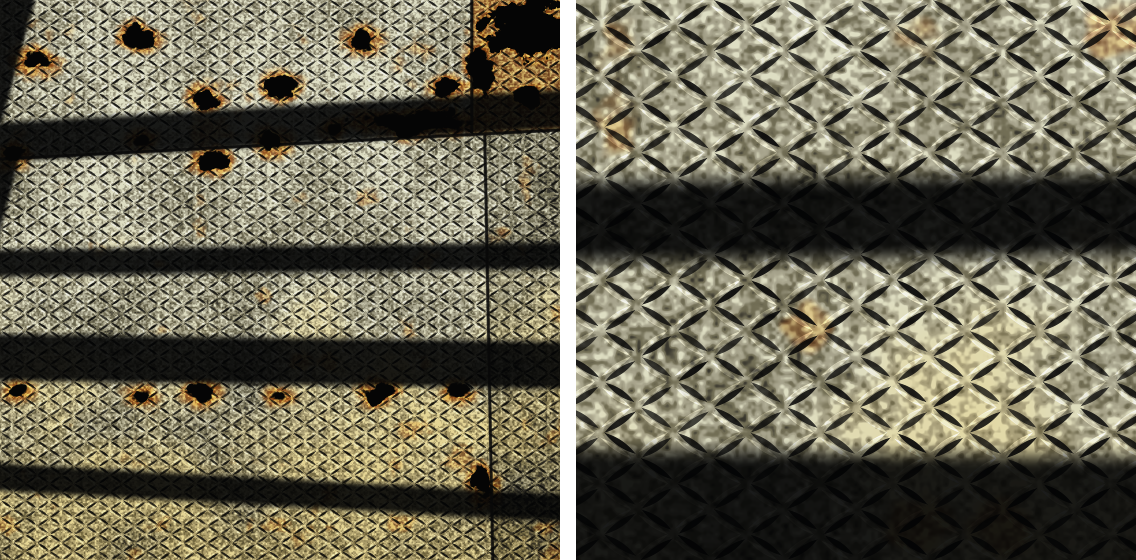
Left, the full canvas; right, a detail of the centre.
Reproduce this texture procedurally as a WebGL 1 fragment shader.

```glsl
precision highp float;
// Worn steel tread plate: a 46 by 66 checkerboard of raised bars that lean
// alternately left and right, over grainy metal with seams and rusted holes.
// Soft shadow bars cross the plates. Place coordinates run down from the top.
uniform vec2 u_resolution;

const vec2 TREADS = vec2(46.0, 66.0);
const vec3 BLACK = vec3(0.03, 0.03, 0.03);
const vec3 DARK = vec3(0.22, 0.21, 0.18);
const vec3 MID = vec3(0.45, 0.43, 0.34);
const vec3 LIGHT = vec3(0.66, 0.64, 0.56);
const vec3 PALE = vec3(0.88, 0.87, 0.78);
const vec3 RUST = vec3(0.58, 0.27, 0.05);
const vec3 OCHRE = vec3(0.88, 0.66, 0.22);

float hash(vec2 p) {
  return fract(sin(dot(p, vec2(127.1, 311.7))) * 43758.5453);
}

float noise(vec2 p) {
  vec2 i = floor(p), f = fract(p);
  f = f * f * (3.0 - 2.0 * f);
  return mix(mix(hash(i), hash(i + vec2(1.0, 0.0)), f.x),
             mix(hash(i + vec2(0.0, 1.0)), hash(i + vec2(1.0, 1.0)), f.x), f.y);
}

float fbm(vec2 p) {
  float sum = 0.0, amp = 0.5;
  for (int i = 0; i < 4; i++) {
    sum += amp * noise(p);
    p = p * 2.03 + 7.1;
    amp *= 0.5;
  }
  return sum / 0.9375;
}

// Steel colour for a brightness from 0 to 1.
vec3 steel(float tone) {
  vec3 c = mix(DARK, MID, smoothstep(0.05, 0.32, tone));
  c = mix(c, LIGHT, smoothstep(0.32, 0.58, tone));
  return mix(c, PALE, smoothstep(0.58, 0.85, tone));
}

// Coverage of a pointed bar; q.x runs along it, q.y across it.
float lens(vec2 q, float halfLength, float halfWidth, float blur) {
  float d = abs(q.y) - halfWidth * (1.0 - q.x * q.x / (halfLength * halfLength));
  return 1.0 - smoothstep(-blur, blur, d);
}

// One tread per cell: x = shaded side, y = lit edge, z = raised body.
vec3 tread(vec2 uv, float pixel) {
  vec2 g = uv * TREADS, cell = floor(g);
  vec2 q = (fract(g) - 0.5) * vec2(1.0, TREADS.x / TREADS.y);
  float lean = mod(cell.x + cell.y, 2.0) * 2.0 - 1.0;
  vec2 axis = vec2(0.83, 0.56 * lean);
  q = vec2(dot(q, axis), dot(q, vec2(-axis.y, axis.x)));
  float size = 0.46 + 0.06 * hash(cell);
  float blur = 0.6 * pixel * TREADS.x;
  float strength = 0.75 + 0.25 * hash(cell + 5.3);
  float shade = lens(q + vec2(0.0, 0.07 * lean), size, 0.085, blur);
  float edge = lens(q - vec2(0.0, 0.10 * lean), size, 0.06, blur);
  return vec3(shade, edge, lens(q, size, 0.15, blur)) * strength;
}

// Signed distance to a ragged hole.
float hole(vec2 p, vec2 centre, vec2 radius, float ragged) {
  float r = min(radius.x, radius.y);
  return (length((p - centre) / radius) - 1.0) * r + (ragged - 0.5) * r * 2.2;
}

// Shadow of a bar whose centre height goes from left to right.
float bar(vec2 p, float left, float right, float halfWidth) {
  float d = abs(p.y - mix(left, right, p.x)) - halfWidth;
  return 1.0 - smoothstep(-0.009, 0.009, d);
}

float seam(float d, float pixel) {
  return 1.0 - smoothstep(0.0012, 0.0025 + pixel, abs(d));
}

void main() {
  vec2 uv = gl_FragCoord.xy / u_resolution;
  vec2 p = vec2(uv.x, 1.0 - uv.y);
  float pixel = 1.0 / min(u_resolution.x, u_resolution.y);
  float patches = fbm(p * 9.0), ragged = fbm(p * 42.0 + 3.0);

  // Plates and their joints
  float joint = p.y - (0.284 - 0.052 * p.x);
  float upright = p.x - (joint < 0.0 ? 0.8425 : 0.861 + 0.019 * p.y);
  float side = step(0.0, upright), corner = side * step(joint, 0.0);

  // Grainy metal, yellower towards the foot
  float grain = 0.6 * noise(uv * 240.0) + 0.4 * noise(uv * 410.0);
  float tone = 0.60 + (grain - 0.5) * 1.0 + (patches - 0.5) * 0.55;
  tone += 0.10 * (0.5 - p.y) - 0.17 * side;
  vec3 colour = steel(tone);
  float yellow = smoothstep(0.45, 1.0, p.y + (patches - 0.5) * 0.7);
  colour *= mix(vec3(0.99, 1.0, 0.98), vec3(1.02, 0.96, 0.74), yellow);

  // Holes scattered over the top plate, the joint and under the third bar
  float d = 1.0;
  for (int i = 0; i < 18; i++) {
    float n = float(i), row = mod(n, 3.0);
    float x = (floor(n / 3.0) + 0.15 + 0.7 * hash(vec2(n, 1.7))) * 0.14;
    float drift = hash(vec2(n, 4.1)) - 0.5;
    float y = row < 0.5 ? 0.12 + 0.12 * drift
            : row < 1.5 ? 0.284 - 0.052 * x + 0.05 * drift : 0.704 + 0.01 * drift;
    float r = 0.008 + 0.011 * hash(vec2(n, 8.3));
    d = min(d, hole(p, vec2(x, y), vec2(r * 1.35, r), ragged));
  }
  d = min(d, hole(p, vec2(0.94, 0.05), vec2(0.075, 0.052), mix(0.5, ragged, 0.6)));
  d = min(d, hole(p, vec2(0.856, 0.13), vec2(0.018, 0.035), ragged));
  d = min(d, hole(p, vec2(0.945, 0.173), vec2(0.022, 0.015), ragged));
  d = min(d, hole(p, vec2(0.755, 0.218), vec2(0.08, 0.016), ragged));
  d = min(d, hole(p, vec2(0.863, 0.865), vec2(0.016, 0.024), ragged));

  // Rust around holes, on the corner plate and in faint stains
  float stain = smoothstep(0.66, 0.78, fbm(p * 17.0 + 20.0)) * 0.45;
  float halo = (1.0 - smoothstep(0.0, 0.022, d)) * smoothstep(0.25, 0.5, ragged + 0.1);
  float rust = max(max(halo, stain), corner * (0.45 + 0.5 * patches));
  colour = mix(colour, mix(RUST, OCHRE, smoothstep(0.3, 0.75, grain)), rust * 0.85);

  // Raised treads
  vec3 t = tread(uv, pixel);
  colour = mix(colour, colour * 0.82, t.z);
  colour = mix(colour, min(colour * 1.35 + 0.12, 1.0), t.y * 0.85);
  colour = mix(colour, BLACK, t.x * 0.92);

  // Cast shadows: four bars and a slanting post at the left
  float shadow = max(bar(p, 0.254, 0.195, 0.035), bar(p, 0.470, 0.456, 0.024));
  shadow = max(shadow, max(bar(p, 0.638, 0.652, 0.042), bar(p, 0.852, 0.907, 0.025)));
  float post = 0.0625 - 0.27 * p.y + 0.049 * step(0.0, joint);
  shadow = max(shadow, 1.0 - smoothstep(-0.007, 0.007, p.x - post));
  colour = mix(colour, colour * 0.10 + vec3(0.008, 0.011, 0.014), shadow);

  // Joints and open holes
  colour = mix(colour, BLACK, 0.9 * max(seam(joint, pixel), seam(upright, pixel)));
  colour = mix(colour, BLACK * 0.7, 1.0 - smoothstep(-0.001, 0.001 + pixel, d));
  gl_FragColor = vec4(colour, 1.0);
}
```
